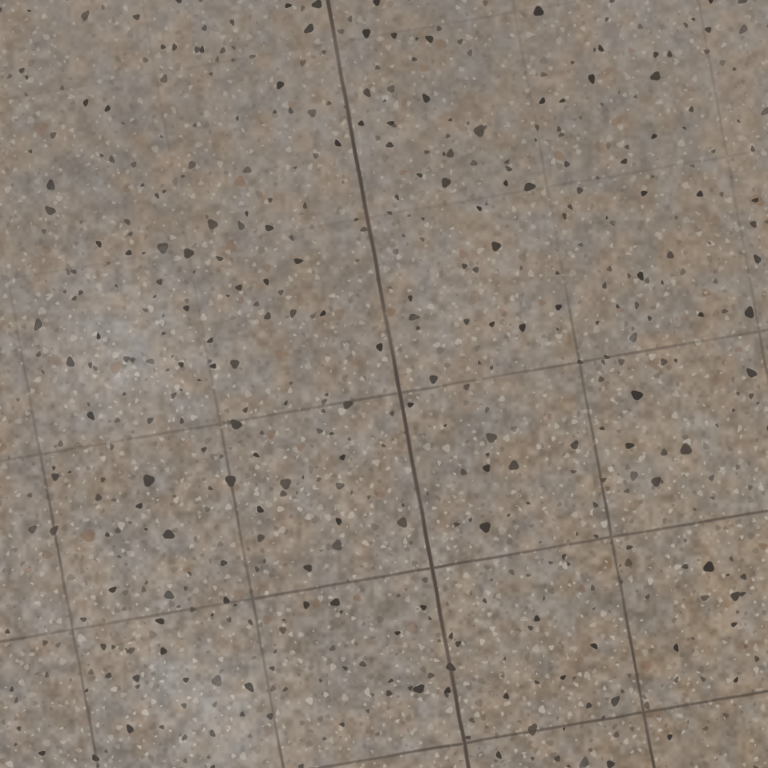
Write a Shadertoy shader that draws this texture.

```glsl
const vec2 TILE_ORIGIN = vec2(0.5625, 0.2604);   // a tile corner
const vec2 TILE_RIGHT = vec2(0.234, 0.040);      // step to the next tile across
const vec2 TILE_DOWN = vec2(0.042, -0.228);      // step to the next tile down
const float TILE_SIZE = 0.232;
const float JOINT_HALF_WIDTH = 0.0017;
const float CHIP_SOFTNESS = 0.0015;
const float GRAIN_AMOUNT = 0.19;

const vec3 CEMENT = vec3(0.550, 0.508, 0.465);
const vec3 JOINT = vec3(0.31, 0.275, 0.25);
const vec3 DARK_CHIP = vec3(0.20, 0.185, 0.17);
const vec3 GREY_CHIP = vec3(0.40, 0.365, 0.33);
const vec3 PALE_CHIP = vec3(0.72, 0.69, 0.64);
const vec3 RUST_CHIP = vec3(0.48, 0.37, 0.29);
const vec3 GLARE = vec3(0.075, 0.085, 0.095);

// Three random values from a cell and a seed
vec3 hash3(vec2 cell, int seed) {
    uvec3 v = uvec3(ivec3(ivec2(cell), seed)) * 1664525u + 1013904223u;
    v.x += v.y * v.z; v.y += v.z * v.x; v.z += v.x * v.y;
    v ^= v >> 16u;
    v.x += v.y * v.z; v.y += v.z * v.x; v.z += v.x * v.y;
    return vec3(v >> 8u) / 16777216.0;
}

float valueNoise(vec2 p, int seed) {
    vec2 i = floor(p), f = fract(p);
    f = f * f * (3.0 - 2.0 * f);
    float low = mix(hash3(i, seed).x, hash3(i + vec2(1, 0), seed).x, f.x);
    float high = mix(hash3(i + vec2(0, 1), seed).x, hash3(i + 1.0, seed).x, f.x);
    return mix(low, high, f.y);
}

mat2 rotation(float angle) {
    float c = cos(angle), s = sin(angle);
    return mat2(c, s, -s, c);
}

// Coverage of irregular stone chips, at most one in each jittered cell
float chips(vec2 uv, float cells, float density, float minRadius, float maxRadius, int seed) {
    vec2 p = rotation(float(seed) * 1.37) * uv * cells;
    vec2 cell = floor(p);
    vec3 place = hash3(cell, seed);
    vec3 shape = hash3(cell, seed + 50);
    vec2 d = rotation(6.2832 * place.z) * (p - cell - 0.32 - 0.36 * place.xy);
    d.y *= 1.0 + 0.7 * shape.x;
    float angle = atan(d.y, d.x);
    float wobble = 1.0 + 0.13 * sin(3.0 * angle + 6.0 * shape.y);
    float radius = mix(minRadius, maxRadius, shape.y * shape.y) * wobble;
    float soft = cells * max(CHIP_SOFTNESS, 0.8 / iResolution.y);
    float coverage = 1.0 - smoothstep(radius - soft, radius + soft, length(d));
    float present = step(fract(shape.z * 7.0), density);
    return coverage * present * mix(0.45, 1.0, shape.z);
}

// Smooth joint profile at a distance from its centre
float joint(float distanceToLine, float halfWidth) {
    float soft = max(0.0016, 0.8 / iResolution.y);
    return 1.0 - smoothstep(halfWidth - soft, halfWidth + soft, abs(distanceToLine));
}

float spot(vec2 uv, vec2 centre, vec2 radius) {
    vec2 d = (uv - centre) / radius;
    return exp(-dot(d, d));
}

void mainImage(out vec4 fragColor, in vec2 fragCoord) {
    vec2 uv = fragCoord / iResolution.xy;
    float clarity = mix(1.0, 0.65, smoothstep(0.2, 0.95, uv.y));

    // Cement with broad stains and fine grain
    float stain = valueNoise(uv * 5.0, 1) - 0.5;
    float grain = 0.6 * valueNoise(uv * 85.0, 2) + 0.4 * valueNoise(uv * 190.0, 3) - 0.5;
    float tint = valueNoise(uv * 38.0, 4) - 0.5;
    vec3 color = CEMENT + 0.035 * stain + GRAIN_AMOUNT * clarity * grain;
    color += vec3(0.035, 0.0, -0.035) * tint;
    color += vec3(0.012, 0.0, -0.018) * smoothstep(0.4, 1.0, uv.x) * (1.0 - uv.y);

    // Stone chips, from faint to bold
    color = mix(color, RUST_CHIP, 0.5 * chips(uv, 24.0, 0.13, 0.12, 0.25, 5));
    for (int i = 0; i < 2; i++) {
        float scale = 1.0 + 0.45 * float(i);
        color = mix(color, GREY_CHIP, 0.6 * clarity * chips(uv, 46.0 * scale, 0.27, 0.12, 0.26, 10 + i));
        color = mix(color, PALE_CHIP, 0.85 * clarity * chips(uv, 54.0 * scale, 0.32, 0.12, 0.28, 20 + i));
    }
    color = mix(color, DARK_CHIP, 0.75 * chips(uv, 44.0, 0.16, 0.10, 0.20, 30));
    color = mix(color, DARK_CHIP, 0.95 * chips(uv, 27.0, 0.34, 0.10, 0.21, 31));

    // Skewed tile grid; joints wear away upwards and vary along their length
    vec2 tile = inverse(mat2(TILE_RIGHT, TILE_DOWN)) * (uv - TILE_ORIGIN);
    vec2 line = round(tile);
    vec2 offset = (tile - line) * TILE_SIZE + 0.0012 * (valueNoise(uv * 30.0, 6) - 0.5);
    float mainSeam = 1.0 - step(0.5, abs(line.x));
    float fade = mix(1.0, 0.22, smoothstep(0.3, 0.72, uv.y));
    float wear = 0.65 + 0.6 * valueNoise(uv * 14.0, 7);
    float rightSide = smoothstep(0.1, 0.85, uv.x);
    float acrossStrength = mix(0.6 * fade * mix(0.75, 1.25, rightSide), 0.85, mainSeam);
    float downStrength = 0.6 * fade * mix(0.65, 1.2, rightSide);
    float seams = max(joint(offset.x, JOINT_HALF_WIDTH * (1.0 + 0.35 * mainSeam)) * acrossStrength,
                      joint(offset.y, JOINT_HALF_WIDTH) * downStrength);
    color = mix(color, JOINT, clamp(seams * wear, 0.0, 0.95));

    // Cool reflections on the polished surface
    float shine = spot(uv, vec2(0.17, 0.53), vec2(0.10, 0.11))
                + spot(uv, vec2(0.27, 0.07), vec2(0.11, 0.09));
    color += GLARE * shine * (0.6 + 0.5 * valueNoise(uv * 12.0, 8));

    fragColor = vec4(clamp(color, 0.0, 1.0), 1.0);
}
```
